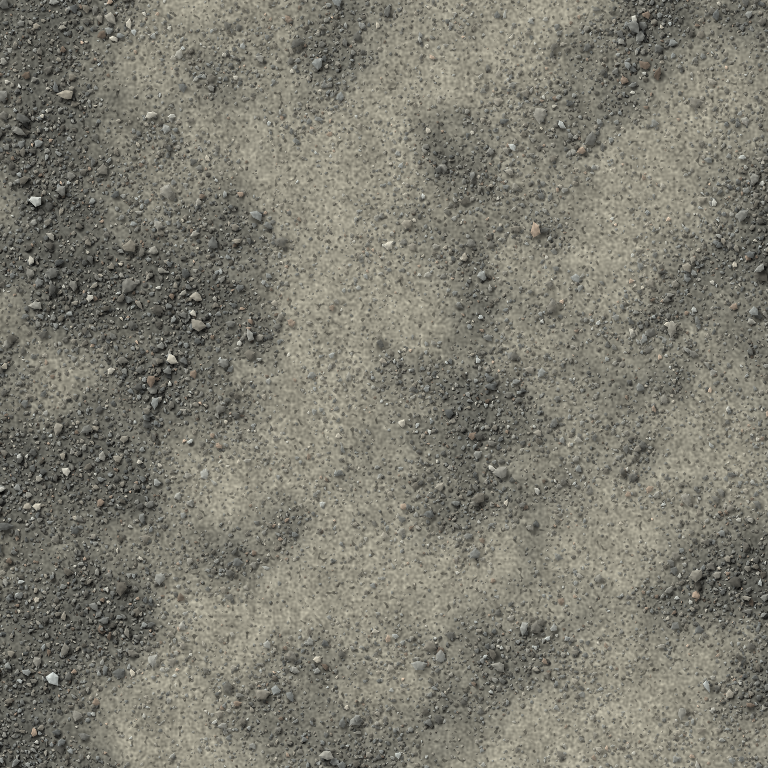
Reproduce this texture procedurally as a WebGL 1 fragment shader.

```glsl
precision highp float;
// Dusty gravel ground: pale packed dirt, dark damp patches and scattered angular stones.

uniform vec2 u_resolution;

vec2 hash2(vec2 p) {
  vec3 q = fract(p.xyx * vec3(0.1031, 0.1030, 0.0973));
  q += dot(q, q.yzx + 33.33);
  return fract((q.xx + q.yz) * q.zy);
}

float corner(vec2 cell, vec2 offset) {
  return dot(hash2(cell) * 2.0 - 1.0, offset);
}

float gradientNoise(vec2 p) {
  vec2 i = floor(p), f = fract(p);
  vec2 u = f * f * f * (f * (f * 6.0 - 15.0) + 10.0);
  vec2 e = vec2(0.0, 1.0);
  return mix(mix(corner(i, f), corner(i + e.yx, f - e.yx), u.x),
             mix(corner(i + e.xy, f - e.xy), corner(i + e.yy, f - e.yy), u.x), u.y);
}

float fbm(vec2 p) {
  float sum = 0.0, amplitude = 1.0;
  for (int i = 0; i < 4; i++) {
    sum += amplitude * gradientNoise(p);
    p = mat2(1.6, 1.2, -1.2, 1.6) * p + 17.3;
    amplitude *= 0.5;
  }
  return sum;
}

// One size class of stones, at most one per grid cell, laid over the ground.
void scatterStones(inout vec3 color, vec2 uv, float scale, float density, float damp) {
  vec2 grid = uv * scale;
  vec2 cell = floor(grid);
  vec2 light = normalize(vec2(-0.6, 0.8));
  float soft = 0.6 * scale / u_resolution.y;

  for (int j = -1; j <= 1; j++) {
    for (int i = -1; i <= 1; i++) {
      vec2 id = cell + vec2(float(i), float(j));
      vec2 spot = hash2(id + scale);
      vec2 form = hash2(id + scale + 71.7);
      vec2 kind = hash2(id + scale + 143.1);
      vec2 tint = hash2(id + scale + 219.9);
      float radius = mix(0.24, 0.5, kind.y * kind.y) * smoothstep(0.0, 0.1, density - kind.x);
      vec2 p = grid - id - spot;
      if (radius < 0.02 || dot(p, p) > 1.0) continue;

      // Soft shadow on the side away from the light
      float shadow = smoothstep(1.4, 0.5, length(p + light * radius * 0.5) / radius);
      color *= 1.0 - shadow * mix(0.26, 0.62, damp);

      // Irregular stretched pentagon, keeping the facet nearest to this point
      vec2 across = vec2(-sin(form.x * 6.283), cos(form.x * 6.283));
      vec2 q = p + across * dot(p, across) * form.y * 0.7;
      float edge = -1.0;
      vec2 facet = light;
      for (int k = 0; k < 5; k++) {
        float n = float(k);
        float angle = 6.283 * form.x + 1.2566 * n + 0.35 * sin(n * 9.0 + form.y * 20.0);
        vec2 normal = vec2(cos(angle), sin(angle));
        float d = dot(q, normal);
        if (d > edge) { edge = d; facet = normal; }
      }
      float cover = smoothstep(soft, -soft, edge - radius * 0.82);
      float bevel = smoothstep(0.1, 0.75, edge / radius);

      // Mostly grey stones, a few warm, bluish or nearly white
      float tone = mix(0.4, 0.69, tint.x) - 0.08 * damp + 0.12 * step(0.95, tint.x);
      vec3 stone = tone * mix(vec3(0.98, 1.01, 0.99), vec3(1.04, 1.0, 0.9), tint.y);
      stone *= mix(vec3(1.0), vec3(1.06, 0.98, 0.95), step(0.95, tint.y));
      stone *= 1.0 + dot(facet, light) * bevel * 0.28 + 0.25 * gradientNoise(uv * 210.0);
      color = mix(color, stone, cover * mix(0.72, 0.95, damp));
    }
  }
}

void main() {
  vec2 uv = gl_FragCoord.xy / u_resolution.y;

  // Damp band wrapping around the left and right edges, plus loose blotches
  float wander = 0.12 * gradientNoise(uv * 3.0 + 4.7);
  float side = (fract(uv.x + 0.42 + wander) - 0.5) / 0.14;
  float blotch = fbm(uv * 5.0 + 11.3);
  float damp = smoothstep(-0.05, 0.9, 0.45 * exp(-side * side) + 1.05 * blotch + 0.2);
  float cluster = fbm(uv * 11.0 + 41.0);
  float density = clamp(0.2 + 0.5 * damp + 0.55 * cluster, 0.05, 0.85);

  // Packed dust, mottled and finely grained
  vec3 color = mix(vec3(0.608, 0.593, 0.532), vec3(0.375, 0.375, 0.347), damp);
  float grain = 0.17 * fbm(uv * 22.0) + 0.2 * gradientNoise(uv * 105.0)
              + 0.38 * gradientNoise(uv * 225.0 + 7.0);
  color *= 1.0 + grain;
  color *= 1.0 - 0.35 * smoothstep(0.2, 0.45, gradientNoise(uv * 160.0 + 63.0));

  // Stones from grit up to pebbles
  scatterStones(color, uv, 190.0, density + 0.1, damp);
  scatterStones(color, uv, 125.0, density, damp);
  scatterStones(color, uv, 78.0, density * 0.75, damp);
  scatterStones(color, uv, 48.0, density * 0.38, damp);

  gl_FragColor = vec4(clamp(color, 0.0, 1.0), 1.0);
}
```
